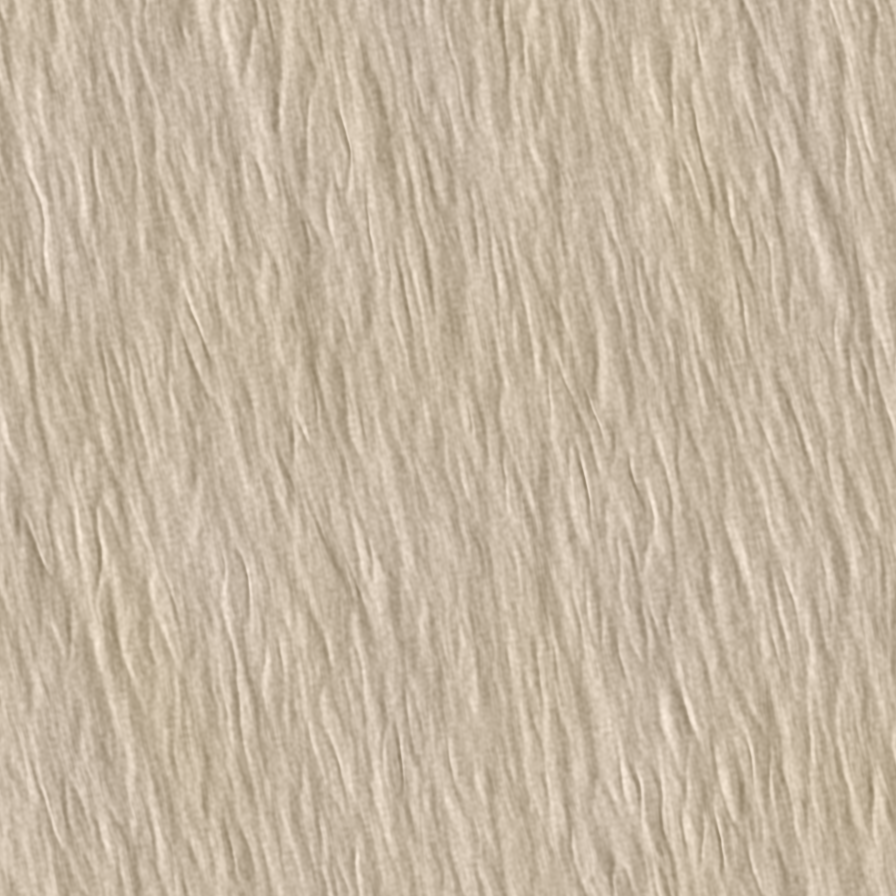
Give the GLSL for this texture, as a Shadertoy shader.

```glsl
#define GRAIN_TILT 0.19
#define CONTRAST 0.072
#define CREASE_HEIGHT 0.30
#define CREASE_SHARPNESS 45.0
#define SPECKLE 0.075
#define BLOTCH 0.05
#define YELLOWING 0.03
#define LIGHT_STEP 0.0009
#define BASE_COLOUR vec3(0.776, 0.716, 0.635)
#define TONE_TINT vec3(1.0, 1.01, 1.08)

// Integer hash giving a gradient vector in -1..1
vec2 hashGradient(vec2 cell) {
    uvec2 q = uvec2(ivec2(cell)) * uvec2(1597u, 3812u) + uvec2(7919u, 104729u);
    q = q * 1664525u + 1013904223u;
    q.x += q.y * 1664525u;
    q.y += q.x * 1664525u;
    q ^= q >> 16u;
    q.x += q.y * 1664525u;
    q.y += q.x * 1664525u;
    q ^= q >> 16u;
    return vec2(q & 65535u) / 32767.5 - 1.0;
}

float gradientNoise(vec2 p) {
    vec2 cell = floor(p), f = p - cell;
    vec2 w = f * f * f * (f * (f * 6.0 - 15.0) + 10.0);
    vec2 right = vec2(1, 0), up = vec2(0, 1);
    float a = dot(hashGradient(cell), f);
    float b = dot(hashGradient(cell + right), f - right);
    float c = dot(hashGradient(cell + up), f - up);
    float d = dot(hashGradient(cell + 1.0), f - 1.0);
    return mix(mix(a, b, w.x), mix(c, d, w.x), w.y);
}

// Thin raised line along the zero contour of stretched noise
float crease(vec2 p, vec2 frequency) {
    float n = gradientNoise(p * frequency);
    return CREASE_HEIGHT * exp(-CREASE_SHARPNESS * n * n) / frequency.x;
}

// Fibres at several widths, with creases gathered in patches
float relief(vec2 p, float patchMask) {
    float height = 0.0;
    vec2 frequency = vec2(25.0, 5.5);
    float slope = 0.55;
    for (int i = 0; i < 4; i++) {
        height += slope * gradientNoise(p * frequency + float(i) * 17.3) / frequency.x;
        frequency *= vec2(1.8, 2.0);
        slope *= 0.97;
    }
    height += patchMask * crease(p + 3.7, vec2(27.0, 6.5));
    height += (1.1 - patchMask) * crease(p + 8.1, vec2(42.0, 10.0));
    return height;
}

void mainImage(out vec4 fragColor, in vec2 fragCoord) {
    vec2 uv = fragCoord / iResolution.y;

    // Lean the grain, then make it wander
    vec2 p = vec2(uv.x + GRAIN_TILT * uv.y, uv.y) + 2.0;
    p.x += 0.012 * gradientNoise(p * vec2(5.0, 4.0));
    p.x += 0.0045 * gradientNoise(p * vec2(24.0, 20.0) + 31.0);
    p.x += 0.0014 * gradientNoise(p * vec2(70.0, 60.0) + 13.0);

    // Side light on the relief
    float patchMask = smoothstep(-0.2, 0.3, gradientNoise(p * vec2(11.0, 6.0) + 53.0));
    vec2 offset = vec2(LIGHT_STEP, 0.0);
    float slope = (relief(p - offset, patchMask) - relief(p + offset, patchMask))
                / (2.0 * LIGHT_STEP);
    float tone = CONTRAST * slope / sqrt(1.0 + 0.06 * slope * slope);

    // Soft blotches and fine speckle, turned off the pixel axes
    vec2 turned = mat2(0.8, 0.6, -0.6, 0.8) * uv;
    tone += BLOTCH * gradientNoise(p * vec2(12.0, 4.0) + 71.0);
    tone += SPECKLE * gradientNoise(turned * 165.0 + 11.0);
    tone += 0.6 * SPECKLE * gradientNoise(turned * 80.0 + 43.0);

    // Warm stains
    float stain = gradientNoise(p * vec2(7.0, 4.0) + 97.0);
    vec3 colour = BASE_COLOUR + tone * TONE_TINT;
    colour += YELLOWING * stain * vec3(0.1, 0.0, -0.9);

    fragColor = vec4(clamp(colour, 0.0, 1.0), 1.0);
}
```
